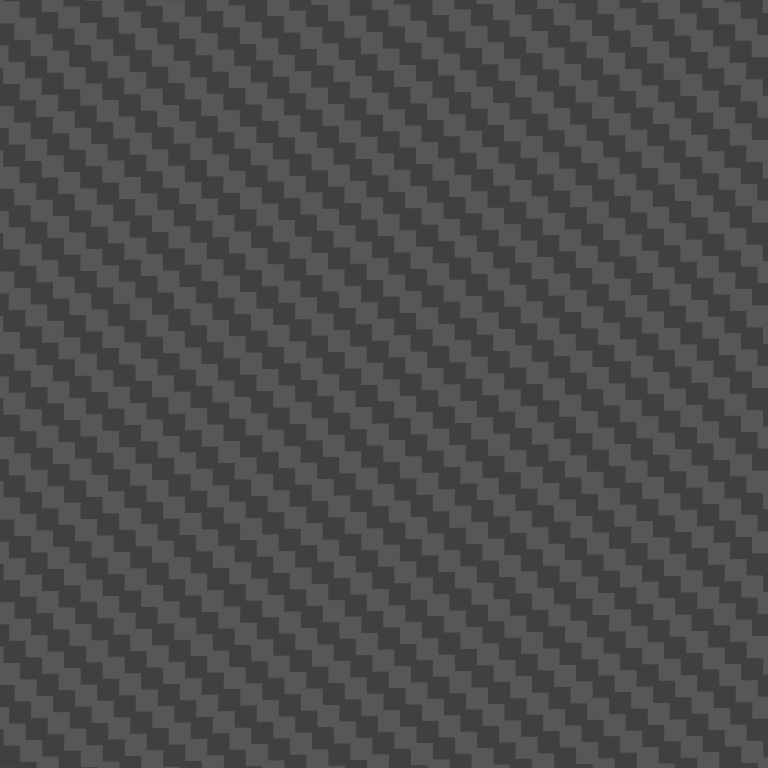
Write a WebGL 1 fragment shader that draws this texture.

```glsl
precision highp float;

uniform vec2 u_resolution;

// Signed distance to a unit staircase, positive on its lower left side
float stairDistance(vec2 p) {
    float tread = floor((p.x + p.y) * 0.5);
    return min(tread + 1.0 - p.x, p.y - tread);
}

void main() {
    const vec3 lightGrey = vec3(0.34);
    const vec3 darkGrey = vec3(0.25);

    // Coordinates in stair steps, with y pointing down
    vec2 uv = gl_FragCoord.xy / u_resolution;
    vec2 stepSize = vec2(0.02152, 0.02140);
    vec2 p = (vec2(uv.x, 1.0 - uv.y) - vec2(0.3698, 0.3655)) / stepSize;
    float pixel = 1.0 / (min(u_resolution.x, u_resolution.y) * stepSize.y);

    // Offset from one stair edge to the next
    vec2 bandShift = vec2(1.332, -0.344);
    float nearest = floor((p.x - p.y) / (bandShift.x - bandShift.y));

    // Layer the neighbouring bands from upper right to lower left
    vec3 color = lightGrey;
    for (int i = 0; i < 4; i++) {
        float band = nearest + 2.0 - float(i);
        float edge = stairDistance(p - band * bandShift);
        float coverage = clamp(edge / pixel + 0.5, 0.0, 1.0);
        vec3 bandColor = mod(band, 2.0) < 0.5 ? lightGrey : darkGrey;
        color = mix(color, bandColor, coverage);
    }

    gl_FragColor = vec4(color, 1.0);
}
```
